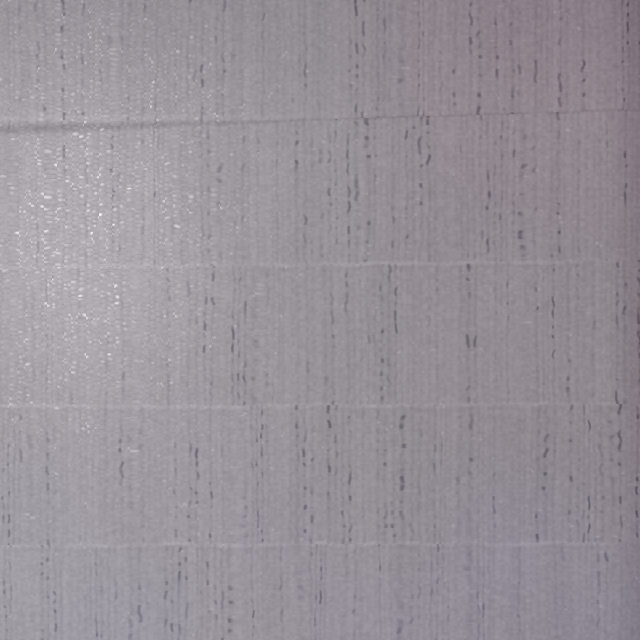
Give the GLSL for this texture, as a three.js fragment shader.

```glsl
varying vec2 vUv;

float hash(vec2 p) {
  vec3 q = fract(p.xyx * vec3(0.1031, 0.1030, 0.0973));
  q += dot(q, q.yzx + 33.33);
  return fract((q.x + q.y) * q.z);
}

float noise(vec2 p) {
  vec2 i = floor(p);
  vec2 f = fract(p);
  f = f * f * (3.0 - 2.0 * f);
  return mix(mix(hash(i), hash(i + vec2(1.0, 0.0)), f.x),
             mix(hash(i + vec2(0.0, 1.0)), hash(i + 1.0), f.x), f.y);
}

// Height of seam k, tilting more toward the top
float seamHeight(float k, float x) {
  return 0.148 + 0.2165 * k + (0.004 + 0.001 * k * k * k) * x;
}

float glow(vec2 p, vec2 center, vec2 size) {
  vec2 d = (p - center) / size;
  return exp(-dot(d, d));
}

// Broad sheen, tint and shadow
vec3 lighting(vec2 p) {
  vec3 color = mix(vec3(0.625, 0.608, 0.632), vec3(0.562, 0.532, 0.56), smoothstep(0.0, 1.0, p.x));
  color += 0.075 * glow(p, vec2(0.12, 0.62), vec2(0.22, 0.25));
  color -= vec3(0.035, 0.037, 0.035) * smoothstep(0.78, 1.05, p.y);
  color += vec3(-0.008, 0.002, 0.022) * smoothstep(0.45, 0.05, p.y) * noise(p * 5.0 + 3.0);
  color += vec3(0.006, -0.005, 0.0) * smoothstep(0.5, 0.9, p.y) * smoothstep(0.45, 0.8, p.x);
  color -= vec3(0.055, 0.06, 0.055) * smoothstep(0.95, 1.02, p.x + 0.015 * p.y);
  return color + 0.012 * (noise(p * vec2(9.0, 7.0)) - 0.5);
}

void main() {
  vec2 p = vUv;
  float sparkle = glow(p, vec2(0.13, 0.66), vec2(0.22, 0.34));
  vec3 color = lighting(p);

  // Panel index, counted from the bottom
  float panel = 0.0;
  for (int i = 0; i < 4; i++) {
    panel += step(seamHeight(float(i), p.x), p.y);
  }

  // Vertical threads of uneven pitch, each with its own tone
  float bend = 1.3 * noise(vec2(p.x * 31.0, panel * 7.0)) + 0.3 * noise(p * vec2(20.0, 9.0));
  vec2 thread = vec2(p.x * 88.0 + bend, p.y * 128.0);
  float column = floor(thread.x);
  color += 0.016 * (hash(vec2(column, panel + 11.0)) - 0.5);
  color += 0.006 * cos(6.2832 * (fract(thread.x) - 0.5));

  // Gaps between threads, broken into short dark dashes
  float gapId = floor(thread.x + 0.5);
  float gapDist = abs(thread.x - gapId - 0.4 * (noise(vec2(gapId * 7.0, p.y * 90.0)) - 0.5));
  float gapDepth = smoothstep(0.2, 1.0, hash(vec2(gapId, panel + 41.0)));
  float dash = smoothstep(0.5, 0.85, noise(vec2(gapId * 13.0, p.y * 135.0)));
  dash *= smoothstep(0.2, 0.9, noise(vec2(gapId * 5.0 + 2.0, p.y * 17.0)));
  float gap = smoothstep(0.36, 0.03, gapDist);
  color -= vec3(0.14, 0.135, 0.125) * gap * gapDepth * (0.13 + dash);

  // Staggered weave knots and scattered bright flecks
  vec2 weave = vec2(thread.x, thread.y + 0.5 * mod(column, 2.0));
  weave += 0.7 * vec2(noise(p * vec2(75.0, 90.0)), noise(p * vec2(60.0, 70.0) + 9.0));
  vec2 cell = floor(weave);
  vec2 local = fract(weave) - 0.5;
  float pick = hash(cell + 71.0);
  vec2 offset = 0.4 * (vec2(hash(cell + 5.0), hash(cell + 19.0)) - 0.5);
  float knot = smoothstep(0.46, 0.05, length(local - offset));
  float patchy = 0.3 + 1.2 * noise(p * vec2(34.0, 15.0));
  color += knot * (0.006 + 0.15 * sparkle * patchy * pick * pick);
  color += (0.04 + 0.05 * sparkle) * knot * smoothstep(0.96, 0.99, pick);
  color -= 0.045 * sparkle * smoothstep(0.2, 0.5, abs(local.y)) * hash(cell + 29.0);

  // Fine fibre grain
  color += 0.035 * (noise(p * vec2(240.0, 210.0)) - 0.5);
  color += 0.022 * (noise(p * vec2(120.0, 300.0) + 50.0) - 0.5);

  // Pale worn seams
  for (int i = 0; i < 3; i++) {
    float k = float(i);
    float wobble = 0.004 * (noise(vec2(p.x * 22.0, k * 9.0)) - 0.5);
    float d = p.y - seamHeight(k, p.x) - wobble;
    float wear = 0.15 + 0.85 * noise(vec2(p.x * 38.0, k * 17.0));
    float reach = smoothstep(0.98, 0.95, p.x);
    color += 0.043 * wear * reach * smoothstep(0.0055, 0.0, abs(d));
    color -= 0.008 * reach * smoothstep(0.005, 0.0, abs(d + 0.007));
  }

  // Raised top fold, thinning to the right
  float foldDist = p.y - seamHeight(3.0, p.x) - 0.002 * (noise(vec2(p.x * 25.0, 4.0)) - 0.5);
  float foldWidth = mix(0.013, 0.004, smoothstep(0.0, 0.5, p.x));
  float foldShade = mix(0.085, 0.03, smoothstep(0.1, 0.6, p.x));
  float fold = smoothstep(foldWidth, 0.0, abs(foldDist));
  color -= foldShade * fold * (0.7 + 0.5 * noise(vec2(p.x * 40.0, 8.0)));
  color += 0.03 * smoothstep(0.007, 0.0, abs(foldDist - foldWidth - 0.003)) * smoothstep(0.8, 0.0, p.x);

  gl_FragColor = vec4(clamp(color, 0.0, 1.0), 1.0);
}
```
